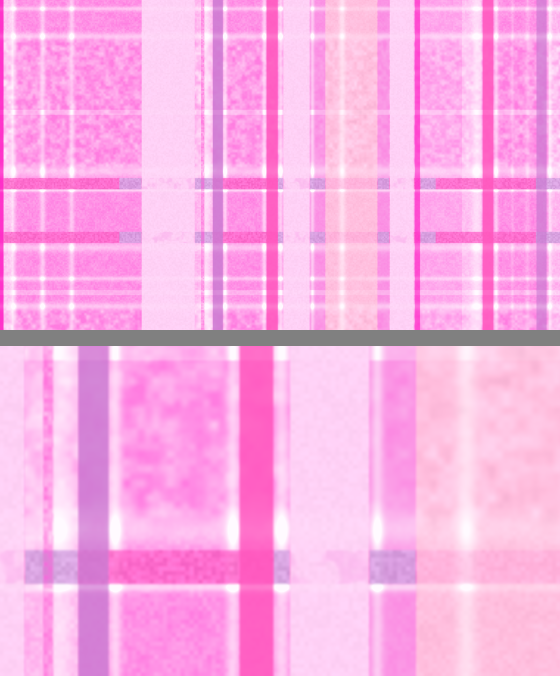
Top, the full canvas; bottom, a detail of the centre.
Write a WebGL 1 fragment shader that draws this pattern.

```glsl
precision highp float;
// Pink madras plaid: mottled ground, pale and peach bands, hot stripes, white threads.

uniform vec2 u_resolution;

float hash(vec2 p) {
  vec3 q = fract(p.xyx * vec3(0.1031, 0.1030, 0.0973));
  q += dot(q, q.yzx + 33.33);
  return fract((q.x + q.y) * q.z);
}

float noise(vec2 p) {
  vec2 i = floor(p), f = fract(p);
  f = f * f * (3.0 - 2.0 * f);
  return mix(mix(hash(i), hash(i + vec2(1.0, 0.0)), f.x),
             mix(hash(i + vec2(0.0, 1.0)), hash(i + vec2(1.0, 1.0)), f.x), f.y);
}

// Soft-edged stripe covering a..b.
float band(float x, float a, float b) {
  float soft = max(0.13, 60.0 / u_resolution.x);
  return smoothstep(a - soft, a + soft, x) * (1.0 - smoothstep(b - soft, b + soft, x));
}

// Glowing thread centred on c.
float thread(float x, float c, float width) {
  float d = (x - c) / width;
  return exp(-d * d);
}

void main() {
  // The cloth is 100 units wide, measured from its top left corner.
  vec2 p = vec2(gl_FragCoord.x, u_resolution.y - gl_FragCoord.y) * 100.0 / u_resolution.x;
  float x = p.x;
  float row = mod(p.y, 48.2);

  // Mottling is coarse between the thread groups and fine elsewhere.
  float coarse = smoothstep(5.8, 7.5, row) * (1.0 - smoothstep(29.0, 32.0, row));
  float blotch = 0.65 * noise(p * 1.15) + 0.35 * noise(p * 2.3 + 17.0);
  float grain = noise(p * 3.8 + 41.0);
  float mottle = mix(grain * 0.35 + 0.2, blotch, 0.25 + 0.65 * coarse);

  // Ground, lighter toward the right and in the narrow columns.
  vec3 white = vec3(1.0, 0.98, 1.0);
  vec3 color = mix(vec3(1.0, 0.49, 0.88), vec3(1.0, 0.59, 0.91), band(x, 75.0, 86.0));
  float haze = 0.42 * band(x, 0.7, 2.4) + 0.32 * band(x, 34.8, 38.0)
             + 0.25 * band(x, 82.5, 86.0) + 0.3 * band(x, 98.0, 101.0);
  color = mix(color, white, clamp(haze + 0.75 * (mottle - 0.2), 0.0, 0.85));

  // Upright pink and peach bands.
  float pink = band(x, 55.3, 58.1) + band(x, 67.4, 69.5);
  color = mix(color, vec3(0.97, 0.58, 0.89), 0.55 * pink);
  float peach = band(x, 58.1, 67.4);
  color = mix(color, vec3(1.0, 0.76, 0.86) + 0.13 * (mottle - 0.35), 0.9 * peach);

  // Cross bars, turning lilac wherever they meet the narrow columns.
  float bars = band(row, 31.8, 33.8) + band(row, 41.4, 43.4);
  float lilac = band(x, 21.3, 25.3) + band(x, 34.8, 38.0) + band(x, 49.6, 50.6)
              + pink + band(x, 75.1, 77.8) + band(x, 95.7, 101.0);
  vec3 barColor = mix(vec3(1.0, 0.40, 0.79), vec3(0.82, 0.62, 0.87), clamp(lilac, 0.0, 1.0));
  barColor += 0.1 * (grain - 0.5);

  // White threads both ways add up to bright knots at their crossings.
  float upright = 0.0;
  for (int i = 0; i < 3; i++) {
    upright += 0.5 * thread(x, 2.4 + 5.2 * float(i), 0.5);
  }
  upright += 0.55 * (thread(x, 40.2, 0.4) + thread(x, 47.2, 0.4) + thread(x, 50.1, 0.45));
  upright += 0.5 * (thread(x, 36.8, 0.8) + thread(x, 55.8, 0.35) + thread(x, 61.1, 0.6));
  upright += 0.5 * (thread(x, 85.1, 0.9) + thread(x, 88.6, 0.4) + thread(x, 98.2, 0.4));
  upright += 0.2 * (thread(x, 94.2, 0.4) + thread(x, 91.5, 0.3));
  float level = 0.48 * thread(row, 1.56, 0.42) + 0.5 * thread(row, 6.5, 0.65)
              + 0.45 * thread(row, 30.6, 1.1) + 0.6 * thread(row, 34.0, 0.3)
              + 0.45 * thread(row, 44.2, 0.75)
              + 0.3 * (band(p.y, 19.6, 20.5) + band(p.y, 51.8, 52.7));
  float knots = 1.4 * upright * level;
  color = mix(color, white, clamp(upright + level * (1.0 - 0.5 * peach) + knots, 0.0, 1.0));
  color = mix(color, barColor, bars * mix(0.82, 0.15, peach));

  // Strong upright stripes: hot pink, purple and magenta.
  float hot = band(x, 47.6, 49.6) + band(x, 86.2, 88.1);
  color = mix(color, vec3(1.0, 0.34, 0.74), hot * (0.85 - 0.25 * level));
  float purple = band(x, 38.0, 39.8) + 0.85 * band(x, 95.8, 97.6);
  color = mix(color, vec3(0.79, 0.48, 0.82), purple * (0.82 - 0.35 * level));
  float magenta = band(x, -1.0, 0.6) + 0.75 * band(x, 74.1, 75.0)
                + 0.55 * band(x, 35.9, 36.5) * (0.4 + 0.6 * grain);
  color = mix(color, vec3(1.0, 0.16, 0.78), magenta * (0.9 - 0.3 * level));

  // Smooth pale bands lie over everything, the bars only ghosting through.
  float pale = band(x, 25.3, 34.8) + band(x, 50.6, 55.3) + band(x, 69.6, 73.9);
  vec3 paleColor = vec3(1.0, 0.825, 0.965) + 0.03 * (grain - 0.5);
  paleColor = mix(paleColor, vec3(0.98, 0.70, 0.93), bars * 0.6 * smoothstep(0.4, 0.8, blotch));
  paleColor = mix(paleColor, white, 0.2 * clamp(level, 0.0, 1.0));
  color = mix(color, paleColor, 0.97 * pale);

  gl_FragColor = vec4(clamp(color, 0.0, 1.0), 1.0);
}
```
